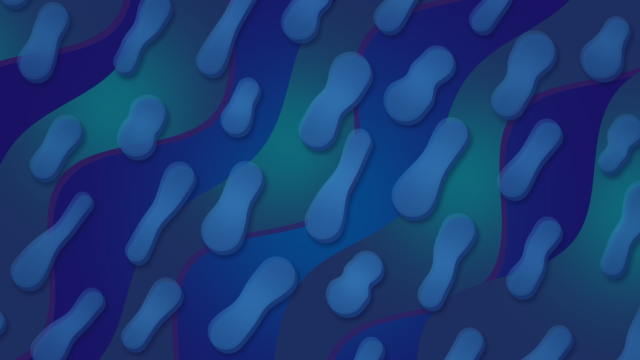
A Shadertoy shader for this background:

```glsl
// Translucent slanted droplets over indigo with wavy slate bands and teal glows.
// Everything lives in a rotated frame (x across the flow, y along it): bands are
// sine-edged strips, droplets are pinched capsules scattered on a staggered grid.

#define FLOW_ANGLE   0.908
#define BAND_SPACING 0.44
#define BAND_WAVE    0.08
#define RIM_WIDTH    0.02
#define DROP_CELL    vec2(0.18, 0.38)
#define DROP_OPACITY 0.62
#define INDIGO       vec3(0.10, 0.065, 0.39)
#define CORE_BLUE    vec3(0.02, 0.29, 0.55)
#define SLATE        vec3(0.115, 0.18, 0.375)
#define TEAL         vec3(0.03, 0.50, 0.52)
#define RIM_PURPLE   vec3(0.20, 0.12, 0.37)
#define DROP_BLUE    vec3(0.23, 0.53, 0.78)

const float HALF_PI = 1.5707963;

vec4 hash4(vec2 cell) {
    vec4 h = fract(cell.xyxy * vec4(0.1031, 0.1030, 0.0973, 0.1099));
    h += dot(h, h.wzxy + 33.33);
    return fract((h.xxyz + h.yzzw) * h.zywx);
}

// Canvas vector to (across, along) flow coordinates.
vec2 toFlow(vec2 v) {
    vec2 dir = vec2(cos(FLOW_ANGLE), sin(FLOW_ANGLE));
    return vec2(v.x * dir.y - v.y * dir.x, dot(v, dir));
}

float cover(float dist, float soft) {
    return 1.0 - smoothstep(-soft, soft, dist);
}

// Capsule with a narrow waist, uneven ends and a slight S-bend.
// shape = half length, radius, taper, bend
float dropDistance(vec2 q, vec4 shape) {
    float t = clamp(q.y / shape.x, -1.0, 1.0);
    float a = sin(t * HALF_PI);
    float pinch = 2.2 * shape.x * (1.0 - a * a);
    float radius = shape.y * (1.0 + shape.z * a - pinch);
    q.x -= shape.w * sin(a * HALF_PI * 2.0);
    return length(vec2(q.x, q.y - t * shape.x)) - radius;
}

vec3 paintBands(vec3 color, vec2 uv, float px) {
    for (int n = -1; n <= 3; n++) {
        float i = float(n);
        float base = -0.18 + BAND_SPACING * i;
        float phase = 0.7 - 0.27 * i * i;
        float center = base + BAND_WAVE * sin(8.0 * uv.y + phase);
        float halfWidth = 0.095 + 0.02 * (i - 1.0) * (i - 1.0)
                        + 0.035 * sin(7.0 * uv.y - 5.2);

        // Purple rim peeks out on the lower right side
        float rim = abs(uv.x - center - RIM_WIDTH) - halfWidth;
        color = mix(color, RIM_PURPLE, 0.75 * cover(rim, px));

        // Slate body with a teal glow
        vec2 toGlow = uv - vec2(base, 0.75 + 0.22 * i);
        float glow = 0.72 * exp(-18.0 * dot(toGlow, toGlow));
        float body = abs(uv.x - center) - halfWidth;
        color = mix(color, mix(SLATE, TEAL, glow), cover(body, px));
    }
    return color;
}

vec3 paintDrop(vec3 color, vec2 rel, vec4 rnd, vec4 shape, float light, float px) {
    float tilt = -0.1 + 0.35 * (rnd.w - 0.5);
    mat2 turn = mat2(cos(tilt), sin(tilt), -sin(tilt), cos(tilt));
    vec2 q = turn * rel;
    vec2 depth = turn * toFlow(vec2(0.007, -0.011));

    float face = dropDistance(q, shape);
    float side = dropDistance(q - depth, shape);
    float shadow = dropDistance(q - 1.7 * depth, shape);

    // Soft shadow, darker thickness, then the lit face
    color = mix(color, vec3(0.03, 0.06, 0.23), 0.5 * cover(shadow, 0.014));
    color = mix(color, vec3(0.10, 0.25, 0.50), 0.8 * light * cover(side, px));
    float reach = shape.x + shape.y;
    float glow = exp(-2.5 * dot(q, q) / (reach * reach));
    float alpha = DROP_OPACITY * light * mix(0.45, 1.0, glow);
    vec3 lit = mix(color, DROP_BLUE, alpha);
    lit = mix(lit, DROP_BLUE, 0.07 * cover(face + 0.008, px));
    return mix(color, lit, cover(face, px));
}

vec3 paintDrops(vec3 color, vec2 uv, vec2 core, float px) {
    float column = floor(uv.x / DROP_CELL.x);
    for (int dx = -1; dx <= 1; dx++) {
        float col = column + float(dx);
        float stagger = 0.5 * mod(col, 2.0);
        float row = floor(uv.y / DROP_CELL.y - stagger);
        for (int dy = -1; dy <= 1; dy++) {
            vec2 cell = vec2(col, row + float(dy));
            vec4 place = hash4(cell + 17.0);
            vec4 form = hash4(cell + 53.0);
            vec2 jitter = (place.xy - 0.5) * vec2(0.3, 0.16);
            vec2 center = (cell + vec2(0.5, 0.5 + stagger) + jitter) * DROP_CELL;
            vec4 shape = vec4(mix(0.025, 0.13, form.x),
                              mix(0.034, 0.053, form.y),
                              mix(-0.3, 0.2, form.z),
                              0.014 * (place.z - 0.5));
            float light = mix(0.65, 1.1, exp(-3.0 * dot(center - core, center - core)));
            color = paintDrop(color, uv - center, place, shape, light, px);
        }
    }
    return color;
}

void mainImage(out vec4 fragColor, in vec2 fragCoord) {
    float px = 1.0 / iResolution.y;
    vec2 uv = toFlow(fragCoord * px);
    vec2 core = toFlow(vec2(0.9, 0.43));
    vec3 color = mix(INDIGO, CORE_BLUE, exp(-5.0 * dot(uv - core, uv - core)));
    color = paintBands(color, uv, px);
    fragColor = vec4(paintDrops(color, uv, core, px), 1.0);
}
```
